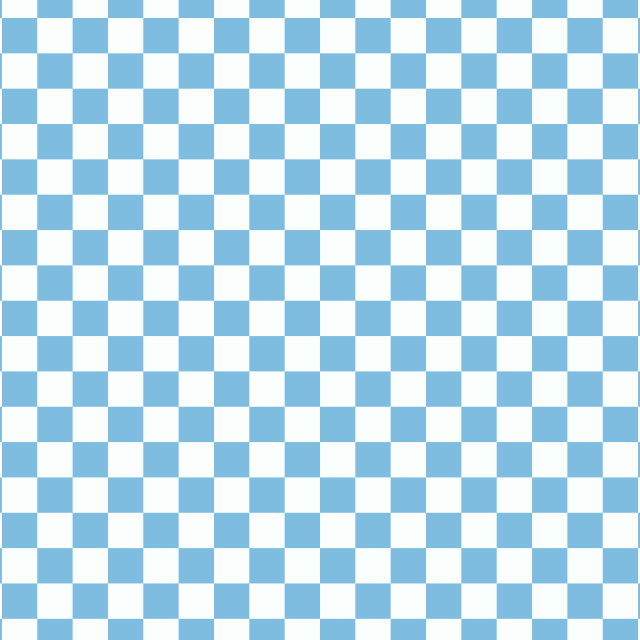
This pattern is drawn by a Shadertoy shader. Its source:

```glsl
// Two-colour checkerboard of flat square cells, just over 18 across and down.
// Each axis gives a square wave, softened over one pixel; the product of the
// two waves selects the colour of the cell.

#define CELL_SIZE 0.05522
#define CORNER_OFFSET vec2(0.0, -0.0251)
#define EDGE_PIXELS 1.0
#define BLUE vec3(0.494, 0.737, 0.878)
#define WHITE vec3(0.980, 1.000, 0.992)

// Square wave of period two cells: +1 on even cells, -1 on odd cells.
vec2 squareWave(vec2 cellPos, float edgeWidth) {
    vec2 edgeDistance = 0.5 - abs(mod(cellPos + 0.5, 2.0) - 1.0);
    return clamp(2.0 * edgeDistance / edgeWidth, -1.0, 1.0);
}

void mainImage(out vec4 fragColor, in vec2 fragCoord) {
    // Centred canvas units, then units of one cell
    vec2 canvasPos = (fragCoord - 0.5 * iResolution.xy) / iResolution.y;
    vec2 cellPos = (canvasPos - CORNER_OFFSET) / CELL_SIZE;
    float edgeWidth = EDGE_PIXELS / (iResolution.y * CELL_SIZE);

    // Matching signs are white, opposite signs are blue
    vec2 wave = squareWave(cellPos, edgeWidth);
    float whiteness = 0.5 + 0.5 * wave.x * wave.y;
    fragColor = vec4(mix(BLUE, WHITE, whiteness), 1.0);
}
```
